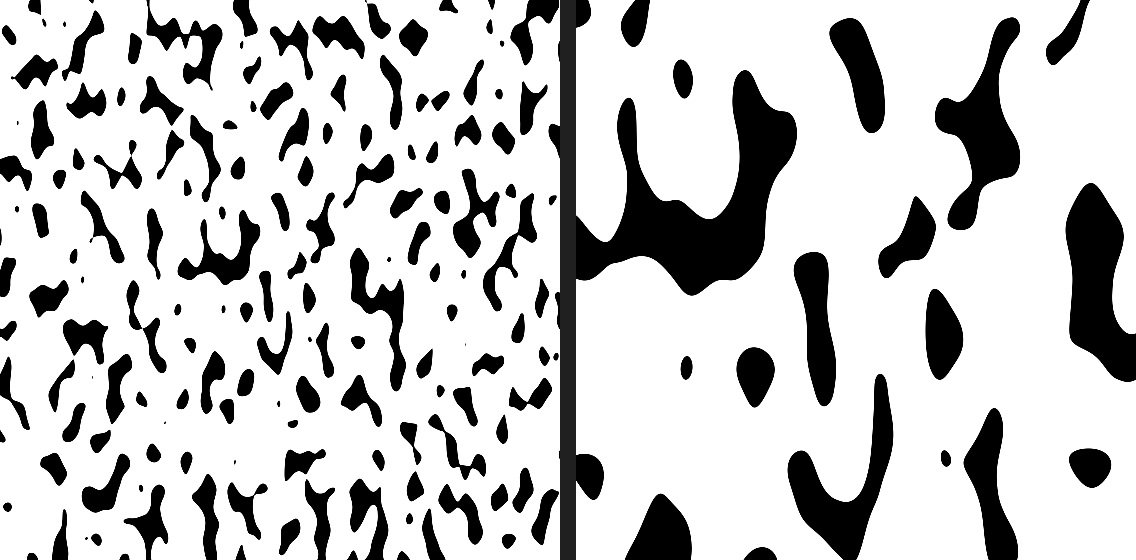
Left, the full canvas; right, a detail of the centre.
A WebGL 1 fragment shader for this texture:

```glsl
precision highp float;

uniform vec2 u_resolution;

#define GRAIN_CELLS vec2(30.0, 17.0)  // noise cells across and up the canvas
#define CLUMP_SCALE 0.47              // frequency of clumping against the grain
#define CLUMP_AMOUNT 0.25             // strength of clumping
#define INK_LEVEL 0.186               // higher leaves less ink
#define EDGE_PIXELS 0.5               // width of the smoothed edge
#define SEED vec2(17.3, 41.6)
#define INK vec3(0.0)
#define PAPER vec3(1.0)

// Unit gradient with a random direction for each lattice point
vec2 latticeGradient(vec2 cell) {
  float turn = fract(sin(dot(cell, vec2(127.1, 311.7))) * 43758.5);
  float angle = 6.28319 * turn;
  return vec2(cos(angle), sin(angle));
}

float cornerRamp(vec2 cell, vec2 local, vec2 corner) {
  return dot(latticeGradient(cell + corner), local - corner);
}

float gradientNoise(vec2 p) {
  vec2 cell = floor(p);
  vec2 f = fract(p);
  vec2 fade = f * f * f * (f * (f * 6.0 - 15.0) + 10.0);
  float low = mix(cornerRamp(cell, f, vec2(0.0, 0.0)),
                  cornerRamp(cell, f, vec2(1.0, 0.0)), fade.x);
  float high = mix(cornerRamp(cell, f, vec2(0.0, 1.0)),
                   cornerRamp(cell, f, vec2(1.0, 1.0)), fade.x);
  return mix(low, high, fade.y);
}

// Upright grain with a slow variation that gathers it into clumps
float inkField(vec2 uv) {
  vec2 p = uv * GRAIN_CELLS + SEED;
  float grain = gradientNoise(p);
  float clumps = gradientNoise(p * CLUMP_SCALE + SEED.yx);
  return grain + CLUMP_AMOUNT * clumps - INK_LEVEL;
}

void main() {
  float pixel = 1.0 / u_resolution.y;
  vec2 uv = gl_FragCoord.xy * pixel;

  // Field slope per pixel keeps the edge equally sharp everywhere
  float field = inkField(uv);
  vec2 slope = vec2(inkField(uv + vec2(pixel, 0.0)),
                    inkField(uv + vec2(0.0, pixel))) - field;
  float edge = max(length(slope) * EDGE_PIXELS, 0.0001);
  float ink = clamp(field / edge + 0.5, 0.0, 1.0);

  gl_FragColor = vec4(mix(PAPER, INK, ink), 1.0);
}
```
